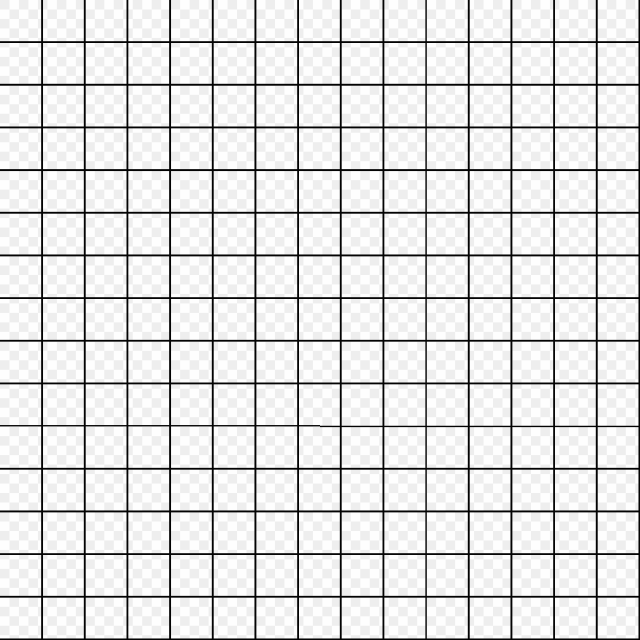
Write a Shadertoy shader that draws this pattern.

```glsl
// Draws a black 15 by 15 line grid over a fine pale grey and white checkerboard.

const float CELLS = 15.0;             // grid cells across and down
const float TILES_PER_CELL = 4.5;     // checker squares along one cell
const float LINE_WIDTH = 0.0029;
const float LINE_SHIFT = 0.0009;      // lines sit just before each cell boundary
const float THIN_LINE = 10.0;         // index of the slightly thinner lines
const float LINE_STEP = 0.0011;       // height of the break in the thin row line

const vec3 WHITE = vec3(0.996);
const vec3 PALE_GREY = vec3(0.932);
const vec3 INK = vec3(0.012);

float hash(vec2 p) {
    return fract(sin(dot(p, vec2(127.1, 311.7))) * 43758.5453);
}

// Square wave of -1 and 1 that changes sign at whole numbers.
float squareWave(float x, float pixel) {
    float edge = 0.5 - 2.0 * abs(fract(x * 0.5 + 0.25) - 0.5);
    return clamp(2.0 * edge / pixel, -1.0, 1.0);
}

float checker(vec2 p, vec2 pixel) {
    float wave = squareWave(p.x, pixel.x) * squareWave(p.y, pixel.y);
    return 0.5 + 0.5 * wave;
}

// Share of a pixel covered by a band centred on zero.
float bandCoverage(float d, float width, float pixel) {
    float high = min(d + 0.5 * pixel, 0.5 * width);
    float low = max(d - 0.5 * pixel, -0.5 * width);
    return clamp((high - low) / pixel, 0.0, 1.0);
}

float lineIndex(float x) {
    return max(round((x + LINE_SHIFT) * CELLS), 1.0);
}

// Parallel lines with a little variation in width.
float gridLines(float x, float pixel, float seed) {
    float index = lineIndex(x);
    float centre = index / CELLS - LINE_SHIFT;
    float width = LINE_WIDTH * mix(0.96, 1.04, hash(vec2(index, seed)));
    width *= index == THIN_LINE ? 0.75 : 1.0;
    return bandCoverage(x - centre, width, pixel);
}

void mainImage(out vec4 fragColor, in vec2 fragCoord) {
    vec2 pixel = 1.0 / iResolution.xy;
    vec2 p = fragCoord * pixel;
    p.y = 1.0 - p.y;                  // count rows from the top

    // Checkerboard
    float tiles = CELLS * TILES_PER_CELL;
    vec3 color = mix(WHITE, PALE_GREY, checker(p * tiles, pixel * tiles));

    // Grid, with one row line broken halfway across
    float rightHalf = smoothstep(-0.5, 0.5, (p.x - 0.5) / pixel.x);
    float isBroken = lineIndex(p.y) == THIN_LINE ? 1.0 : 0.0;
    float row = p.y - isBroken * LINE_STEP * (rightHalf - 0.5);
    float columns = gridLines(p.x, pixel.x, 1.0);
    float rows = gridLines(row, pixel.y, 2.0);
    float ink = 1.0 - (1.0 - columns) * (1.0 - rows);

    fragColor = vec4(mix(color, INK, ink), 1.0);
}
```
